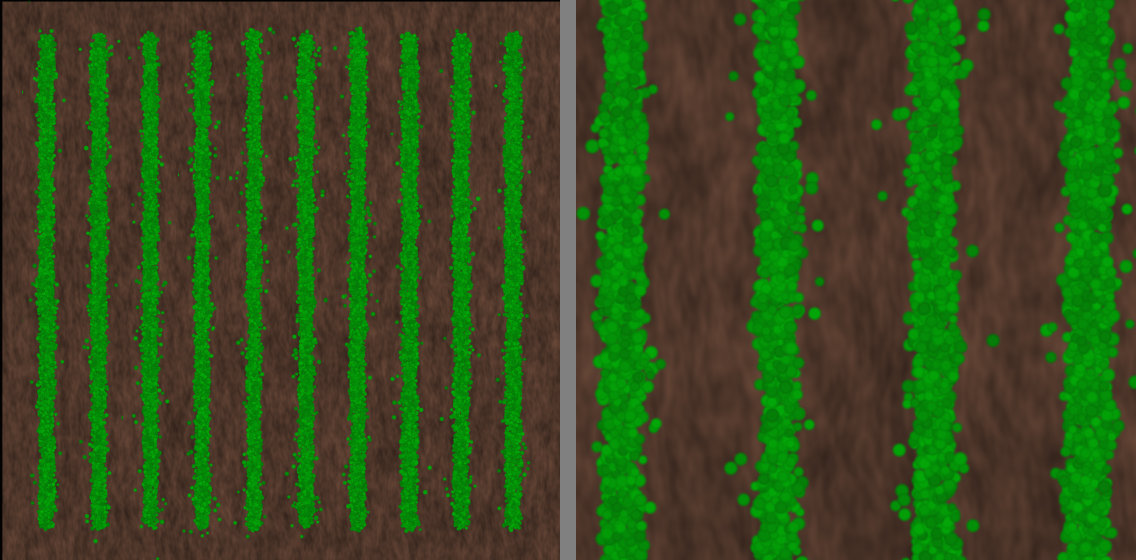
Left: the whole. Right: its middle third, enlarged.
Write a WebGL 1 fragment shader that draws this pattern.

```glsl
precision highp float;
// Ten upright crop rows of scattered green leaf dots on streaky brown soil.

uniform vec2 u_resolution;

#define ROWS 10.0
#define FIRST_ROW 0.0833
#define ROW_PITCH 0.0926
#define ROW_MIDDLE 0.4985
#define ROW_HALF_LENGTH 0.433
#define ROW_HALF_WIDTH 0.0133
#define STRAY_AMOUNT 0.16
#define LEAF_CELL 0.0056
#define LEAF_RADIUS 0.0036
#define BORDER vec2(0.0042, 0.0028)
#define SOIL_COLOR vec3(0.302, 0.208, 0.162)
#define SOIL_CONTRAST 0.33

vec3 hash3(vec2 p) {
  vec3 q = fract(p.xyx * vec3(0.1031, 0.1030, 0.0973));
  q += dot(q, q.yxz + 33.33);
  return fract((q.xxy + q.yzz) * q.zyx);
}

float cornerSlope(vec2 cell, vec2 offset) {
  float angle = 6.28318 * hash3(cell).x;
  return dot(vec2(cos(angle), sin(angle)), offset);
}

float gradientNoise(vec2 p) {
  vec2 i = floor(p);
  vec2 f = p - i;
  vec2 u = f * f * f * (f * (f * 6.0 - 15.0) + 10.0);
  vec2 e = vec2(1.0, 0.0);
  float low = mix(cornerSlope(i, f), cornerSlope(i + e.xy, f - e.xy), u.x);
  float high = mix(cornerSlope(i + e.yx, f - e.yx),
                   cornerSlope(i + e.xx, f - e.xx), u.x);
  return mix(low, high, u.y);
}

// Soil: vertically stretched grain, bent a little by a broad noise.
vec3 soil(vec2 p) {
  vec2 q = p + vec2(0.008 * gradientNoise(p * 13.0 + 5.0) + 0.06 * p.y, 0.0);
  float grain = 0.45 * gradientNoise(q * vec2(14.0, 7.0) + 61.0);
  grain += 0.75 * gradientNoise(q * vec2(48.0, 19.0) + 17.0);
  grain += 0.80 * gradientNoise(q * vec2(105.0, 40.0) + 31.0);
  grain += 0.55 * gradientNoise(q * vec2(210.0, 95.0) + 47.0);
  return SOIL_COLOR * (1.0 + SOIL_CONTRAST * grain);
}

float rowIndex(float x) {
  return clamp(floor((x - FIRST_ROW) / ROW_PITCH + 0.5), 0.0, ROWS - 1.0);
}

// Chance that a leaf grows at p: a dense core with loose strays around it.
float leafChance(vec2 p) {
  float row = rowIndex(p.x);
  vec3 vary = hash3(vec2(row + 3.0, 71.0));
  float dx = p.x - FIRST_ROW - row * ROW_PITCH;
  dx += 0.0025 * gradientNoise(vec2(p.y * 22.0, row * 7.3 + 2.5));
  float dy = abs(p.y - ROW_MIDDLE) - ROW_HALF_LENGTH - 0.008 * (vary.x - 0.5);
  float d = length(vec2(dx, max(dy, 0.0)));

  // Inner rows left of centre are thinner and more ragged.
  float ragged = exp(-pow((row - 3.7) / 2.2, 2.0));
  float waist = gradientNoise(vec2(p.y * 26.0, row * 5.7 + 0.4));
  float width = ROW_HALF_WIDTH * (1.0 - 0.16 * ragged + 0.28 * waist);
  float patchy = gradientNoise(vec2(p.y * 6.0, row * 0.6 + 9.3));
  float loose = 0.3 + ragged * smoothstep(-0.25, 0.4, patchy);
  float core = exp(-pow(d / width, 6.0));
  float stray = STRAY_AMOUNT * loose * exp(-pow(d / 0.0175, 2.0));
  return core + stray;
}

// Leaves: three jittered layers of overlapping round dots.
vec3 paintLeaves(vec3 color, vec2 p, float blur) {
  for (int layer = 0; layer < 3; layer++) {
    vec2 shift = float(layer) * vec2(0.37, 0.61);
    vec2 cell = floor(p / LEAF_CELL + shift);
    for (int j = -1; j <= 1; j++) {
      for (int i = -1; i <= 1; i++) {
        vec2 id = cell + vec2(float(i), float(j));
        vec3 rnd = hash3(id + 211.0 * float(layer) + 13.0);
        vec3 look = hash3(id.yx + 157.0 * float(layer) + 401.0);
        vec2 center = (id + rnd.xy - shift) * LEAF_CELL;
        float radius = LEAF_RADIUS * mix(0.72, 1.15, look.x);
        float dist = length(p - center);
        if (dist < radius + blur && rnd.z < leafChance(center)) {
          vec3 green = mix(vec3(0.02, 0.49, 0.03), vec3(0.01, 0.655, 0.03), look.y);
          green *= 1.0 - 0.10 * smoothstep(0.5, 1.0, dist / radius);
          color = mix(color, green, 1.0 - smoothstep(radius - blur, radius + blur, dist));
        }
      }
    }
  }
  return color;
}

void main() {
  vec2 p = gl_FragCoord.xy / u_resolution;
  float pixel = 1.0 / min(u_resolution.x, u_resolution.y);
  vec3 color = soil(p);

  // Skip the leaf loops on bare ground between rows.
  float fromRow = abs(p.x - FIRST_ROW - rowIndex(p.x) * ROW_PITCH);
  if (fromRow < 0.044) color = paintLeaves(color, p, max(0.0011, 0.75 * pixel));

  // Dark border along the left and top edges.
  vec2 inside = smoothstep(BORDER - pixel, BORDER + pixel, vec2(p.x, 1.0 - p.y));
  color *= mix(0.04, 1.0, inside.x * inside.y);
  gl_FragColor = vec4(color, 1.0);
}
```
